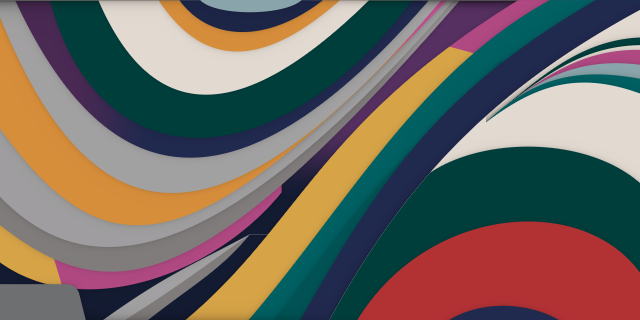
A Shadertoy shader for this background:

```glsl
const vec3 CREAM = vec3(.885, .85, .815);
const vec3 SILVER = vec3(.635, .63, .635);
const vec3 STONE = vec3(.505, .485, .485);
const vec3 PINE = vec3(.0, .245, .235);
const vec3 TEAL = vec3(.0, .375, .385);
const vec3 MIST = vec3(.54, .645, .67);
const vec3 NAVY = vec3(.125, .16, .305);
const vec3 MIDNIGHT = vec3(.075, .105, .195);
const vec3 ORANGE = vec3(.84, .555, .23);
const vec3 GOLD = vec3(.84, .64, .28);
const vec3 PINK = vec3(.69, .285, .51);
const vec3 PURPLE = vec3(.34, .19, .385);
const vec3 RED = vec3(.7, .195, .205);

// Signed depth below the cubic through a, b, c, d (x must increase)
float below(vec2 p, vec2 a, vec2 b, vec2 c, vec2 d) {
    vec2 k1 = -5.5 * a + 9. * b - 4.5 * c + d;
    vec2 k2 = 9. * a - 22.5 * b + 18. * c - 4.5 * d;
    vec2 k3 = 4.5 * (d - a) + 13.5 * (b - c);
    float t = .5, stride = .25;
    for (int i = 0; i < 16; i++) {
        float x = a.x + t * (k1.x + t * (k2.x + t * k3.x));
        t += x < p.x ? stride : -stride;
        stride *= .5;
    }
    vec2 onCurve = a + t * (k1 + t * (k2 + t * k3));
    vec2 tangent = k1 + t * (2. * k2 + 3. * t * k3);
    return (p.y - onCurve.y) * max(tangent.x, .01) / length(tangent);
}

// Valley whose two rims touch the top of the canvas; positive inside
float valley(vec2 p, float left, vec2 b, vec2 c, float right) {
    return -below(p, vec2(left, 0), b, c, vec2(right, 0));
}

// Ribbon edge that climbs from under the canvas to its top
float ribbon(vec2 p, float start, vec2 b, vec2 c, float end) {
    return below(p, vec2(start, 101.6), b, c, vec2(end, 0));
}

// Feather edge fanning out from a shared tip
float feather(vec2 p, vec3 heights) {
    vec2 tip = vec2(151.8, 38.3);
    float depth = below(p, tip, vec2(166.7, heights.x), vec2(182.3, heights.y), vec2(200.5, heights.z));
    return p.x < tip.x ? -9. : depth;
}

float cover(float depth) {
    return clamp(.5 + depth * iResolution.y / 100., 0., 1.);
}

// Flat ink with a faint contact shadow outside its edge
vec3 paint(vec3 under, vec3 ink, float depth) {
    float shadow = .1 * exp(min(depth, 0.) * 1.3);
    return mix(under * (1. - shadow), ink, cover(depth));
}

void mainImage(out vec4 fragColor, in vec2 fragCoord) {
    // Hundredths of the height, y measured down from the top
    vec2 p = vec2(fragCoord.x, iResolution.y - fragCoord.y) * 100. / iResolution.y;
    vec3 col = mix(PURPLE, MIDNIGHT, smoothstep(38., 62., p.y));

    // Silver wedge at the bottom
    vec2 wedgeTip = vec2(78.1, 73.2);
    float top = below(p, vec2(30, 101.6), vec2(48.2, 89.3), vec2(62.5, 81.3), wedgeTip);
    float fold = below(p, vec2(36.5, 101.6), vec2(53.4, 90.6), vec2(66.4, 81.5), wedgeTip);
    float foot = below(p, vec2(44.3, 101.6), vec2(57.3, 91.7), vec2(68.2, 83.3), wedgeTip);
    col = mix(col, mix(SILVER, STONE, cover(fold)), cover(min(top, -foot)));

    // Open outer bands, widest first
    float hem = -below(p, vec2(-2.6, 80), vec2(28.6, 90.4), vec2(62.5, 81), vec2(89.8, 57.8));
    vec3 hemInk = mix(GOLD, PINK, cover(p.x - 17.5 - .3 * (p.y - 83.)));
    col = paint(col, hemInk, min(hem, 88. - p.x));
    float rise = smoothstep(116., 132., p.x);
    col = paint(col, mix(STONE, SILVER, .6 * rise),
        -below(p, vec2(-2.6, 68.2), vec2(33.9, 84.9), vec2(78.1, 65.9), vec2(143.8, 0)));
    col = paint(col, SILVER * .98,
        -below(p, vec2(-2.6, 58.6), vec2(31.3, 77.1), vec2(78.1, 60.4), vec2(141.9, 0)));
    col = paint(col, mix(ORANGE, PINK * 1.15, rise),
        -below(p, vec2(-2.6, 36.5), vec2(32.6, 68.8), vec2(75.5, 58.3), vec2(139.8, 0)));

    // Nested valleys
    col = paint(col, SILVER, valley(p, -2.1, vec2(32.6, 53.6), vec2(78.1, 53.6), 138.));
    col = paint(col, mix(PURPLE * .85, NAVY, smoothstep(22., 48., p.x)),
        valley(p, 4.7, vec2(39.1, 43.8), vec2(82, 43.8), 134.1));
    col = paint(col, PINE, valley(p, 15.6, vec2(41.7, 38), vec2(83.3, 38.5), 128.9));
    col = paint(col, CREAM, valley(p, 30.7, vec2(51.3, 26.3), vec2(79.4, 26.3), 115.4));
    col = paint(col, ORANGE, valley(p, 49.5, vec2(65.1, 14.3), vec2(83.9, 14.3), 106.3));
    col = paint(col, NAVY * .9, valley(p, 56., vec2(68.2, 8.9), vec2(83.9, 8.9), 101.));
    col = paint(col, MIST, valley(p, 62.5, vec2(71.6, 3.4), vec2(84.6, 3.4), 94.3));

    // Diagonal ribbons
    vec3 goldInk = mix(PINK, GOLD, cover(p.y - 15. - .27 * (p.x - 142.)));
    col = paint(col, goldInk, ribbon(p, 56., vec2(85.9, 70.6), vec2(114.6, 37), 162.));
    col = paint(col, TEAL, ribbon(p, 76.3, vec2(105.5, 64.6), vec2(135.4, 28.6), 171.9));
    col = paint(col, TEAL * .86,
        below(p, vec2(84.6, 101.6), vec2(108.1, 70.3), vec2(125, 50.8), vec2(156.3, 19.5)));
    col = paint(col, NAVY, ribbon(p, 93., vec2(119.8, 58.3), vec2(148.4, 26.6), 186.2));
    float bay = below(p, vec2(102.1, 101.6), vec2(130.2, 58.9), vec2(162.8, 27.1), vec2(201.8, 2.1));
    col = paint(col, CREAM, bay);

    // Feathers
    col = paint(col, PINE, feather(p, vec3(26, 16.1, 11.7)));
    col = paint(col, CREAM, feather(p, vec3(26.6, 17.7, 14.1)));
    col = paint(col, PINK, feather(p, vec3(26.8, 18.5, 15.6)));
    col = paint(col, MIST, feather(p, vec3(27.1, 20.8, 20.3)));
    col = paint(col, TEAL, feather(p, vec3(27.6, 23.4, 24.7)));
    col = paint(col, CREAM, feather(p, vec3(29.2, 25.8, 29.4)));

    // Hills
    float hill = below(p, vec2(127.6, 60.4), vec2(148.4, 47.9), vec2(177.1, 46.9), vec2(201.8, 58.9));
    col = paint(col, PINE, min(hill, bay));
    col = paint(col, RED, below(p, vec2(110.7, 101.6), vec2(140.6, 74.5), vec2(175.8, 70.3), vec2(201.8, 88)));
    col = paint(col, NAVY, below(p, vec2(138, 101.6), vec2(151, 96.1), vec2(165.1, 96.4), vec2(177.1, 101.6)));

    // Rounded grey block in the corner
    vec2 corner = vec2(p.x - 24. - .25 * (p.y - 88.8), 88.8 - p.y) + 3.;
    float block = 3. - length(max(corner, 0.)) - min(max(corner.x, corner.y), 0.);
    col = paint(col, vec3(.43, .435, .445), block);

    fragColor = vec4(col, 1);
}
```
